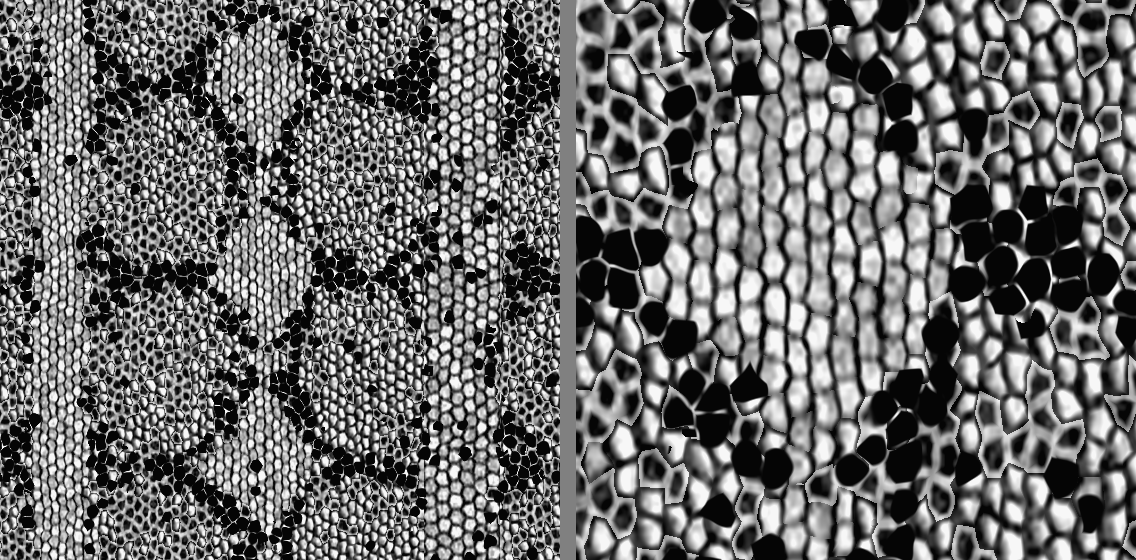
Left: the whole. Right: its middle third, enlarged.
A Shadertoy shader for this texture:

```glsl
// Monochrome snakeskin: small staggered scales, pale in the stripes and diamonds,
// dark in the ovals, overlaid by black blotch cells that crowd between those shapes.
// Both layers are jittered cell patterns steered by one zone function.

float hash1(vec2 p) {
    vec3 q = fract(p.xyx * vec3(0.1031, 0.1030, 0.0973));
    q += dot(q, q.yzx + 33.33);
    return fract((q.x + q.y) * q.z);
}

vec2 hash2(vec2 p) {
    return vec2(hash1(p + 17.0), hash1(p + 71.0));
}

float noise(vec2 p) {
    vec2 i = floor(p), f = fract(p);
    f = f * f * (3.0 - 2.0 * f);
    return mix(mix(hash1(i), hash1(i + vec2(1, 0)), f.x),
               mix(hash1(i + vec2(0, 1)), hash1(i + vec2(1, 1)), f.x), f.y);
}

// Staggered cells: x = gap to the nearest border, yz = offset from centre, w = cell hash
vec4 cells(vec2 g, float jitter) {
    float nearest = 9.0, second = 9.0;
    vec2 offset = vec2(0), cellId = vec2(0);
    for (int i = -1; i <= 1; i++) {
        float column = floor(g.x) + float(i);
        float stagger = 0.5 * mod(column, 2.0);
        for (int j = -1; j <= 1; j++) {
            vec2 id = vec2(column, floor(g.y - stagger) + float(j));
            vec2 d = g - id - vec2(0.5, 0.5 + stagger) - jitter * (hash2(id) - 0.5);
            float len = length(d);
            if (len < nearest) {
                second = nearest;
                nearest = len;
                offset = d;
                cellId = id;
            } else {
                second = min(second, len);
            }
        }
    }
    return vec4(second - nearest, offset, hash1(cellId + 5.0));
}

// x = blotch density, y = paleness of scales, z = share of black scales
vec3 skinZone(vec2 p) {
    p += 0.035 * (vec2(noise(p * 9.0), noise(p * 9.0 + 40.0)) - 0.5);
    float ovalY = abs(mod(p.y - 0.18, 0.33) - 0.165);
    float diamondY = 0.165 - ovalY;
    float axisX = abs(p.x - 0.467);

    // Large diamonds on the axis, with a small one in each neck between them
    float diamond = min((axisX / 0.1 + diamondY / 0.135 - 1.0) * 0.08,
                        (axisX + ovalY - 0.035) * 0.7);
    vec4 centres = vec4(-0.04, 0.28, 0.645, 1.01);
    float oval = 1.0;
    for (int i = 0; i < 4; i++) {
        vec2 r = vec2(p.x - centres[i], ovalY) / vec2(0.12, 0.145);
        oval = min(oval, (length(r) - 1.0) * 0.12);
    }

    // Two vertical stripes, sprinkled with blotches along their soft edges
    float stripe = max(1.0 - smoothstep(0.035, 0.072, abs(p.x - 0.11)),
                       1.0 - smoothstep(0.045, 0.09, abs(p.x - 0.825)));
    float band = smoothstep(-0.006, 0.006, min(diamond, oval));
    float density = 0.02 + band * (0.42 + 0.65 * noise(p * 14.0));
    density = mix(density, 0.06, stripe) + 0.5 * stripe * (1.0 - stripe);

    float pale = max(stripe, 1.0 - smoothstep(-0.006, 0.006, diamond));
    float rightOval = smoothstep(0.42, 0.54, p.x) * (1.0 - smoothstep(0.8, 0.9, p.x));
    float shade = mix(0.55, 0.2, rightOval) + 0.6 * (noise(p * 8.0 + 9.0) - 0.5);
    return vec3(density, pale, shade);
}

void mainImage(out vec4 fragColor, in vec2 fragCoord) {
    vec2 p = fragCoord / iResolution.xy;
    vec2 bent = p + 0.008 * (vec2(noise(p * 12.0 + 3.0), noise(p * 12.0 + 60.0)) - 0.5);
    bent += 0.004 * (vec2(noise(p * 90.0), noise(p * 90.0 + 20.0)) - 0.5);

    // Small scales, larger in the right stripe
    float large = step(abs(p.x - 0.825), 0.068);
    vec2 pitch = mix(vec2(68, 46), vec2(46, 38), large);
    vec4 scale = cells(bent * pitch, mix(0.48, 0.22, skinZone(p).y));
    vec3 zone = skinZone(p - scale.yz / pitch);

    // Pale scales: dark flanks, softer grey joints along each column
    float joint = mix(0.46, 0.25, large);
    float rim = mix(joint, 0.06, smoothstep(0.2, 0.42, abs(scale.y)));
    float pale = mix(rim, 0.68 + 0.32 * scale.w, smoothstep(0.02, 0.5, scale.x));

    // Dark scales: black with a light net, or white with a shadowed side
    float netted = mix(0.7, 0.06, smoothstep(0.12, 0.55, scale.x));
    float lit = smoothstep(0.02, 0.45, scale.x)
              * smoothstep(-0.55, 0.15, scale.y + 0.5 * scale.z);
    float dark = mix(mix(0.13, 0.98, lit), netted, step(scale.w, zone.z));
    float paleHere = step(fract(scale.w * 53.0), zone.y);
    float tone = mix(dark, pale, paleHere);

    // Fine grain, partly drawn out along the columns
    tone += 0.34 * (noise(p * vec2(270, 210)) - 0.5);
    tone += 0.3 * (noise(p * vec2(200, 110) + 50.0) - 0.5);

    // Black blotches, rounded when alone and split by thin seams when crowded
    vec2 blotchPitch = vec2(52, 45);
    vec4 blotch = cells(bent * blotchPitch + 31.0, 0.6);
    float density = skinZone(p - blotch.yz / blotchPitch).x;
    float radius = 0.4 + 0.24 * fract(blotch.w * 37.0);
    float ink = step(blotch.w, density) * smoothstep(0.01, 0.14, blotch.x)
              * (1.0 - smoothstep(radius, radius + 0.13, length(blotch.yz)));
    tone = mix(tone, 0.02, ink);

    fragColor = vec4(vec3(clamp(tone, 0.02, 0.97)), 1.0);
}
```
